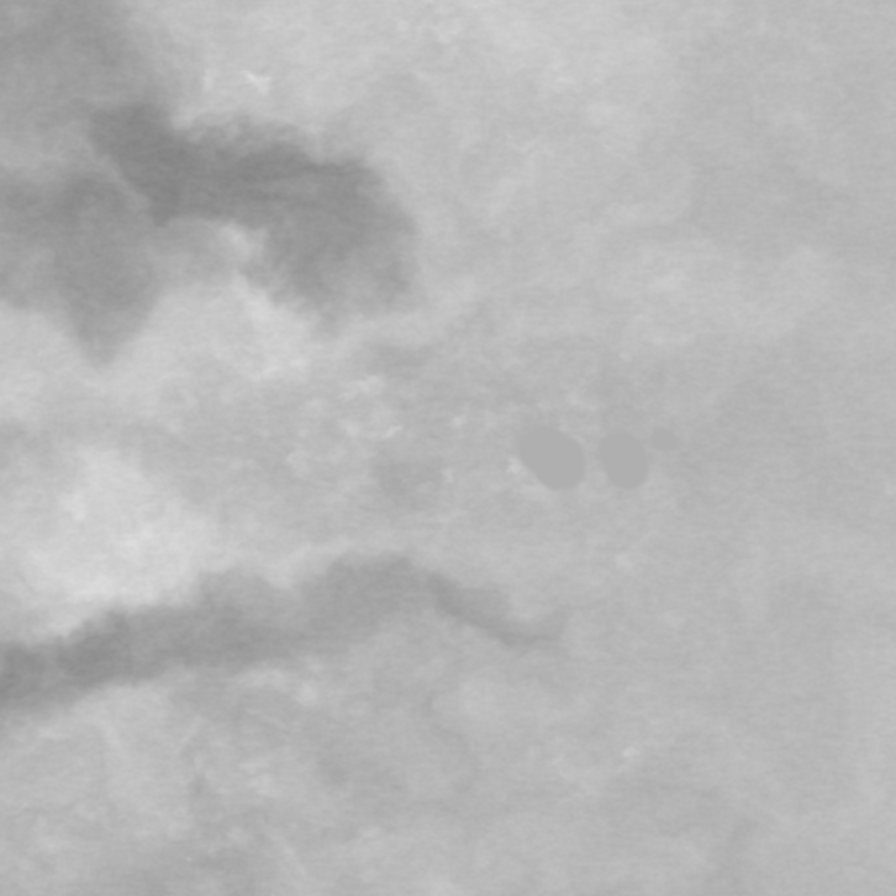
This texture is drawn by a three.js fragment shader. Its source:

```glsl
// Soft grey cloud cover: broad dark hollows and pale banks on a mid-grey field.
// Masses are ellipses with noise-warped edges; scattered puffs, streaked fine
// grain and a few smooth, featureless pools are layered on top.

varying vec2 vUv;

const float BASE_TONE = 0.722;
const float POOL_TONE = 0.685;
const float HOLLOW_DEPTH = 0.135;
const float BANK_LIFT = 0.06;
const float CLOUD_CONTRAST = 0.075;
const float PUFF_LIFT = 0.06;
const float GRAIN_CONTRAST = 0.022;
const float EDGE_WARP = 0.085;
const float PUFF_CELLS = 24.0;

vec2 hash2(vec2 p) {
  vec3 h = fract(p.xyx * vec3(0.1031, 0.1030, 0.0973));
  h += dot(h, h.yzx + 33.33);
  return fract((h.xx + h.yz) * h.zy);
}

float cornerSlope(vec2 cell, vec2 offset) {
  float angle = 6.2832 * hash2(cell).x;
  return dot(vec2(cos(angle), sin(angle)), offset);
}

// Gradient noise, roughly -0.7 to 0.7
float gradientNoise(vec2 p) {
  vec2 i = floor(p);
  vec2 f = p - i;
  vec2 u = f * f * f * (f * (f * 6.0 - 15.0) + 10.0);
  vec2 e = vec2(1.0, 0.0);
  float low = mix(cornerSlope(i, f), cornerSlope(i + e, f - e), u.x);
  float high = mix(cornerSlope(i + e.yx, f - e.yx), cornerSlope(i + 1.0, f - 1.0), u.x);
  return mix(low, high, u.y);
}

float fbm(vec2 p) {
  float sum = 0.0;
  float gain = 1.0;
  for (int i = 0; i < 5; i++) {
    sum += gain * gradientNoise(p);
    p = mat2(1.6, 1.2, -1.2, 1.6) * p + 7.3;
    gain *= 0.5;
  }
  return sum;
}

// Tilted ellipse: 1 inside, fading to 0 over a relative edge width
float mass(vec2 p, vec2 center, vec2 radii, float tilt, float edge) {
  vec2 d = p - center;
  float c = cos(tilt);
  float s = sin(tilt);
  vec2 q = vec2(c * d.x + s * d.y, c * d.y - s * d.x) / radii;
  return 1.0 - smoothstep(1.0 - edge, 1.0 + edge, length(q));
}

// Small soft blobs, one candidate per cell, kept by chance
float puffs(vec2 p, float cells, float chance) {
  vec2 g = p * cells;
  vec2 home = floor(g);
  float lift = 0.0;
  for (int y = -1; y <= 1; y++) {
    for (int x = -1; x <= 1; x++) {
      vec2 cell = home + vec2(float(x), float(y));
      vec2 place = hash2(cell + 19.0);
      vec2 kind = hash2(cell + 71.0);
      vec2 d = (g - cell - place) * vec2(0.8, 1.2);
      float size = mix(0.25, 0.7, kind.y);
      float blob = 1.0 - smoothstep(0.1 * size, size, length(d));
      lift = max(lift, blob * step(kind.x, chance) * mix(0.5, 1.0, place.x));
    }
  }
  return lift;
}

void main() {
  vec2 p = vUv;
  vec2 warp = vec2(fbm(p * 6.0 + 3.0), fbm(p * 6.0 + 41.0));
  vec2 w = p + EDGE_WARP * warp;
  float clouds = fbm(p * vec2(3.2, 4.4) + 11.0 + 0.5 * warp);
  float detail = fbm(p * vec2(13.0, 18.0) + warp);
  float calm = smoothstep(0.25, 1.0, p.x);

  // Dark hollows
  float hollow = mass(w, vec2(0.25, 0.79), vec2(0.21, 0.085), -0.55, 0.3);
  hollow = max(hollow, 0.75 * mass(w, vec2(0.09, 0.72), vec2(0.10, 0.07), -0.4, 0.5));
  hollow = max(hollow, 0.75 * mass(w, vec2(0.04, 0.93), vec2(0.17, 0.10), -0.5, 0.6));
  hollow = max(hollow, mass(w, vec2(0.14, 0.262), vec2(0.30, 0.055), 0.2, 0.55));
  hollow = max(hollow, 0.45 * mass(w, vec2(0.53, 0.335), vec2(0.075, 0.04), 0.0, 0.4));

  // Pale banks
  float bank = mass(w, vec2(0.18, 0.62), vec2(0.27, 0.08), 0.05, 0.7);
  bank = max(bank, mass(w, vec2(0.12, 0.38), vec2(0.14, 0.09), -0.2, 0.7));
  bank = max(bank, 0.8 * mass(w, vec2(0.53, 0.94), vec2(0.28, 0.13), 0.0, 0.8));
  bank = max(bank, 0.5 * mass(w, vec2(0.65, 0.65), vec2(0.22, 0.10), 0.0, 0.8));

  float tone = BASE_TONE - 0.03 * (1.0 - smoothstep(0.0, 0.3, p.y)) * (1.0 - calm);
  tone += CLOUD_CONTRAST * mix(1.0, 0.45, calm) * clouds;
  tone += 0.045 * mix(1.0, 0.4, calm) * detail;
  tone += BANK_LIFT * bank * (1.0 - hollow) - HOLLOW_DEPTH * hollow;

  // Clustered puffs, thinning toward the calm right side
  vec2 ragged = p + 0.018 * vec2(detail, fbm(p * 22.0 + 5.0));
  float cluster = smoothstep(-0.25, 0.35, fbm(p * 5.0 + 29.0));
  float puff = puffs(ragged, PUFF_CELLS, 0.3) + 0.6 * puffs(ragged, PUFF_CELLS * 1.9, 0.3);
  tone += PUFF_LIFT * puff * cluster * mix(1.0, 0.35, calm) * (1.0 - 0.8 * hollow);

  // Fine grain, drawn out sideways
  float grain = gradientNoise(p * vec2(70.0, 120.0)) + 0.7 * gradientNoise(p * vec2(170.0, 210.0));
  tone += GRAIN_CONTRAST * grain;

  // Smooth pools hide all detail
  vec2 shore = p + 0.3 * EDGE_WARP * warp;
  float pool = mass(shore, vec2(0.61, 0.493), vec2(0.046, 0.034), -0.35, 0.14);
  pool = max(pool, mass(shore, vec2(0.70, 0.482), vec2(0.024, 0.030), 0.4, 0.2));
  pool = max(pool, mass(shore, vec2(0.75, 0.502), vec2(0.018, 0.012), 0.0, 0.25));
  tone = mix(tone, POOL_TONE, pool);

  gl_FragColor = vec4(vec3(clamp(tone, 0.5, 0.86)), 1.0);
}
```
